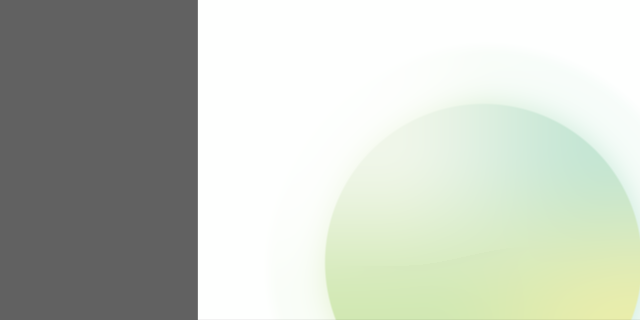
Write a WebGL 2 fragment shader that draws this background.

```glsl
#version 300 es
precision highp float;

uniform vec2 u_resolution;
out vec4 fragColor;

// Four soft colour poles blended across the disc; q spans -1..1
vec3 discColor(vec2 q) {
  vec3 upper = mix(vec3(0.94, 0.965, 0.915), vec3(0.77, 0.90, 0.83), smoothstep(-0.65, 0.8, q.x));
  vec3 lower = mix(vec3(0.82, 0.91, 0.70), vec3(0.915, 0.93, 0.67), smoothstep(-0.4, 0.95, q.x));
  vec3 color = mix(lower, upper, smoothstep(-0.42, 0.75, q.y));

  // Faint silky fold that rises to the right
  float fold = q.y + 0.02 - 0.12 * smoothstep(-0.5, 0.3, q.x);
  float reach = smoothstep(-1.0, -0.5, q.x) * (1.0 - smoothstep(0.0, 0.3, q.x));
  color -= 0.012 * reach * exp(-abs(fold) * 18.0) * step(fold, 0.0);
  return color;
}

// White backdrop with a wide pale halo and a tight glow at the rim
vec3 backdrop(vec2 q) {
  float dist = length(q);
  float outside = max(dist - 1.0, 0.0);
  float rightness = smoothstep(-0.7, 0.8, q.x);
  float upperLeft = smoothstep(0.6, 1.0, dot(q / max(dist, 0.001), vec2(-0.75, 0.66)));

  float halo = smoothstep(1.42, 1.30, dist) * (1.0 - 0.75 * upperLeft);
  vec3 haloTint = mix(vec3(0.020, 0.007, 0.026), vec3(0.030, 0.010, 0.020), rightness);
  vec3 color = vec3(0.998, 1.0, 0.998) - haloTint * halo;

  float glow = exp(-pow(outside / 0.085, 1.3)) * mix(1.0, 0.5, upperLeft);
  vec3 glowTint = mix(vec3(0.93, 0.965, 0.88), vec3(0.86, 0.945, 0.90), rightness);
  return mix(color, glowTint, 0.8 * glow);
}

void main() {
  vec2 p = gl_FragCoord.xy / u_resolution.y;
  float pixel = 1.0 / u_resolution.y;

  // Large disc, cropped by the lower edge
  vec2 q = (p - vec2(1.511, 0.180)) / 0.495;
  float disc = 1.0 - smoothstep(-0.008, 0.006 + pixel, length(q) - 1.0);
  vec3 color = mix(backdrop(q), discColor(q), disc);

  // Hairline along the bottom
  color *= 1.0 - 0.05 * (1.0 - smoothstep(0.002, 0.004, p.y));

  // Flat grey panel on the left
  float panel = 1.0 - smoothstep(-0.5 * pixel, 0.5 * pixel, p.x - 0.618);
  color = mix(color, vec3(0.38), panel);

  fragColor = vec4(color, 1.0);
}
```
